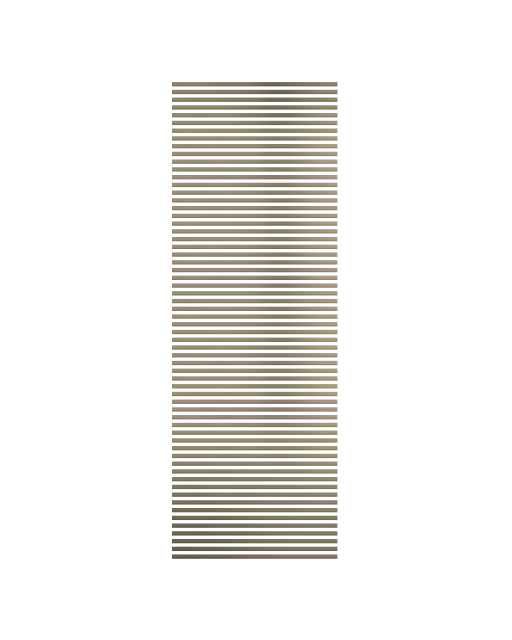
This pattern is drawn by a Shadertoy shader. Its source:

```glsl
// A centred stack of 62 thin brushed-bronze slats on white.

float hash(float n) { return fract(sin(n * 127.1) * 4375.85); }

// One-dimensional gradient noise, one independent strip per seed
float gradientNoise(float x, float seed) {
    float i = floor(x), f = x - i;
    float a = (hash(i + seed * 17.0) * 2.0 - 1.0) * f;
    float b = (hash(i + 1.0 + seed * 17.0) * 2.0 - 1.0) * (f - 1.0);
    return mix(a, b, f * f * f * (f * (f * 6.0 - 15.0) + 10.0));
}

// Coverage of an edge, softened over one pixel
float coverage(float inside, float resolution) {
    return clamp(inside * resolution + 0.5, 0.0, 1.0);
}

// Metal tone: u runs along a slat, h up the stack, y across one slat
vec3 bronze(float u, float h, float y, float row) {
    float sheen = 1.0 + 0.10 * smoothstep(0.72, 1.0, u) * smoothstep(0.0, 0.4, h);
    float band = (u - 0.64) / 0.13;
    sheen -= 0.11 * exp(-band * band) * smoothstep(0.1, 0.4, h);

    // Darker towards the top slats and the lower left corner
    sheen -= 0.17 * smoothstep(0.86, 1.0, h) * (0.5 + 0.5 * smoothstep(0.1, 0.6, u));
    sheen -= 0.32 * (1.0 - smoothstep(0.0, 0.30, h)) * mix(1.0, 0.5, smoothstep(0.1, 0.8, u));

    // Uneven brushing and a slight olive or brown tint on each slat
    sheen += 0.07 * gradientNoise(u * 5.0, row);
    float tint = hash(row + 3.7) - 0.5;
    vec3 metal = vec3(0.585, 0.54, 0.45) + tint * vec3(0.02, -0.025, 0.04);

    // Shadowed underside
    float underside = 1.0 - smoothstep(-0.24, -0.02, y);
    return metal * sheen * (1.03 - 0.15 * underside);
}

void mainImage(out vec4 fragColor, in vec2 fragCoord) {
    vec2 p = fragCoord / iResolution.xy;
    float pitch = 0.0121;

    // Slat index and position within its row
    float v = (p.y - 0.12425) / pitch;
    float row = clamp(floor(v), 0.0, 61.0);
    float y = v - row - 0.5;
    float u = (p.x - 0.336) / 0.323;

    float slat = coverage((0.28 - abs(y)) * pitch, iResolution.y);
    slat *= coverage(0.1615 - abs(p.x - 0.4975), iResolution.x);

    vec3 metal = bronze(clamp(u, 0.0, 1.0), row / 61.0, y, row);
    fragColor = vec4(mix(vec3(1.0), metal, slat), 1.0);
}
```
